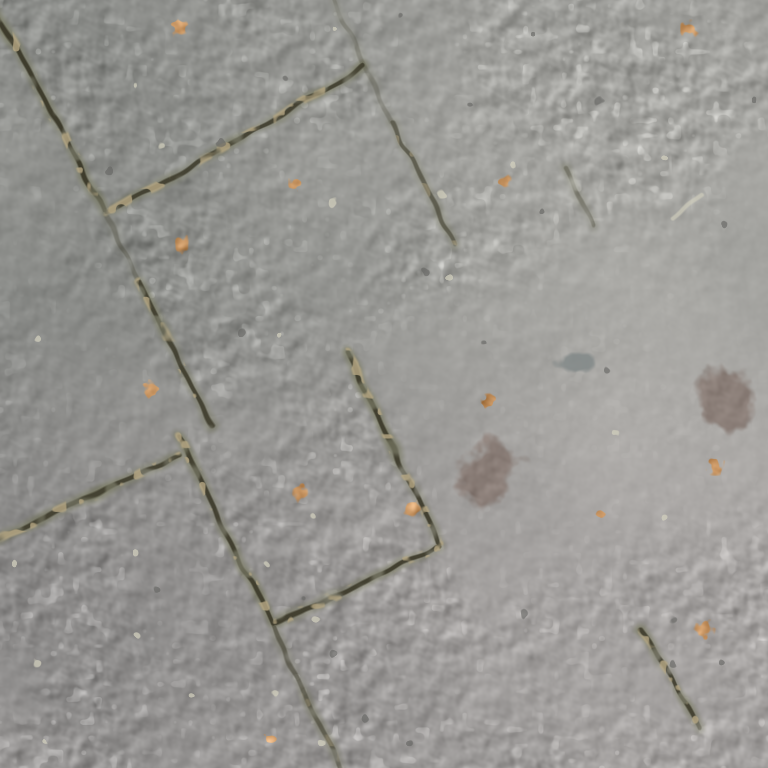
This texture is drawn by a three.js fragment shader. Its source:

```glsl
// Worn grey paving slabs with mossy, broken joints, seen from above.
// Joints are segments in a frame turned to the paving; value noise gives the
// stone relief, chips and stains, and hashed cells scatter leaves and grit.
varying vec2 vUv;

const vec2 PAVING_AXIS = vec2(0.898, 0.440);
const vec3 STONE_SHADE = vec3(0.555, 0.560, 0.547);
const vec3 STONE_LIGHT = vec3(0.662, 0.660, 0.644);
const vec3 MOSS = vec3(0.47, 0.475, 0.37);
const vec3 CRACK = vec3(0.23, 0.22, 0.16);
const vec3 CRUMB = vec3(0.72, 0.66, 0.52);
const vec3 LEAF = vec3(0.80, 0.57, 0.34);
const vec3 GRIT = vec3(0.82, 0.81, 0.74);
const vec3 PIT = vec3(0.40, 0.40, 0.39);
const vec3 RUST_STAIN = vec3(0.50, 0.435, 0.405);
const vec3 DAMP_STAIN = vec3(0.49, 0.52, 0.52);
const float CRACK_WIDTH = 0.0028;
const float MOSS_WIDTH = 0.013;
const float GRAIN_SCALE = 48.0;
const float RELIEF = 0.27;

float hash(vec2 p) {
  vec3 q = fract(vec3(p.xyx) * 0.1031);
  q += dot(q, q.yzx + 33.33);
  return fract((q.x + q.y) * q.z);
}

float noise(vec2 p) {
  vec2 i = floor(p), f = fract(p);
  f = f * f * (3.0 - 2.0 * f);
  return mix(mix(hash(i), hash(i + vec2(1.0, 0.0)), f.x),
             mix(hash(i + vec2(0.0, 1.0)), hash(i + 1.0), f.x), f.y);
}

float fbm(vec2 p) {
  float sum = 0.0, gain = 0.55;
  for (int i = 0; i < 3; i++) {
    sum += gain * noise(p);
    p = mat2(1.6, 1.2, -1.2, 1.6) * p + 17.3;
    gain *= 0.5;
  }
  return sum;
}

float segment(vec2 p, vec2 a, vec2 b) {
  vec2 d = b - a;
  return length(p - a - d * clamp(dot(p - a, d) / dot(d, d), 0.0, 1.0));
}

// Keeps the strongest crack (x) and moss halo (y) met so far.
void joint(inout vec2 marks, vec2 q, vec2 a, vec2 b, float strength) {
  float d = segment(q, a, b);
  float crack = 1.0 - smoothstep(CRACK_WIDTH * 0.5, CRACK_WIDTH * 1.6, d);
  float halo = 1.0 - smoothstep(0.0, MOSS_WIDTH, d);
  marks = max(marks, strength * vec2(crack, halo));
}

// One ragged spot in a random share of the grid cells.
float scatter(vec2 p, float cells, float share, float radius, float seed) {
  vec2 id = floor(p * cells) + seed;
  vec2 centre = 0.2 + 0.6 * vec2(hash(id + 3.7), hash(id + 9.1));
  float r = radius * (0.6 + 0.6 * hash(id + 5.3));
  float d = length(fract(p * cells) - centre) / cells;
  d += (noise(p * 160.0 + seed) - 0.5) * radius * 1.1;
  return step(hash(id), share) * (1.0 - smoothstep(r * 0.65, r * 1.15, d));
}

float stain(vec2 p, vec2 centre, vec2 radii) {
  float d = length((p - centre) / radii);
  d += 1.1 * (fbm(p * 42.0) - 0.48);
  return 1.0 - smoothstep(0.75, 1.15, d);
}

void main() {
  vec2 p = vUv;
  vec2 wobble = vec2(noise(p * 38.0), noise(p * 38.0 + 50.0)) - 0.5;
  vec2 w = p + 0.006 * wobble;
  vec2 q = vec2(dot(w, PAVING_AXIS), dot(w, vec2(-PAVING_AXIS.y, PAVING_AXIS.x)));

  // Broad light, slab tone and patchy weathering
  float glow = exp(-8.0 * dot(p - vec2(0.88, 0.42), p - vec2(0.88, 0.42)));
  float light = 0.04 + 0.72 * smoothstep(0.0, 1.0, p.x) + 0.30 * glow;
  light += 0.55 * (fbm(p * 5.0 + 8.0) - 0.48);
  vec3 color = mix(STONE_SHADE, STONE_LIGHT, light);
  color += vec3(0.008, -0.003, 0.006) * (1.0 - smoothstep(0.2, 0.7, p.y));

  // Relief and chips, weaker on the trodden slabs
  float trodden = smoothstep(0.61, 0.68, q.x) * smoothstep(-0.17, -0.06, q.y)
                * (1.0 - smoothstep(0.22, 0.34, q.y));
  trodden = max(trodden, 0.6 * smoothstep(0.26, 0.30, q.y) * (1.0 - smoothstep(0.41, 0.45, q.x)));
  float rough = (1.0 - 0.75 * trodden) * (0.45 + 1.1 * noise(p * 9.0 + 4.0));
  vec2 g = p * GRAIN_SCALE;
  float slope = fbm(g) - fbm(g + vec2(0.25, -0.3));
  float chips = smoothstep(0.64, 0.85, noise(g * 2.1 + 30.0)) * smoothstep(0.35, 0.7, noise(g * 0.8));
  color += rough * (RELIEF * slope + 0.075 * chips - 0.008);
  color += 0.035 * (fbm(g * 1.7 + 70.0) - 0.48);

  // Stains and a pale scratch
  float rust = max(stain(p, vec2(0.638, 0.385), vec2(0.036, 0.042)),
                   stain(p, vec2(0.940, 0.482), vec2(0.038, 0.040)));
  color = mix(color, RUST_STAIN + 0.2 * slope, 0.72 * rust);
  color = mix(color, DAMP_STAIN, 0.75 * stain(p, vec2(0.752, 0.527), vec2(0.026, 0.014)));
  float scratch = 1.0 - smoothstep(0.001, 0.004, segment(w, vec2(0.875, 0.714), vec2(0.914, 0.745)));
  color = mix(color, GRIT, 0.65 * scratch);

  // Joints: columns first, then rows
  vec2 marks = vec2(0.0);
  joint(marks, q, vec2(0.429, 0.89), vec2(0.441, 0.59), 1.0);
  joint(marks, q, vec2(0.440, 0.59), vec2(0.442, 0.49), 0.3);
  joint(marks, q, vec2(0.442, 0.49), vec2(0.444, 0.277), 0.9);
  joint(marks, q, vec2(0.400, 0.285), vec2(0.400, 0.012), 0.95);
  joint(marks, q, vec2(0.400, 0.012), vec2(0.399, -0.20), 0.55);
  joint(marks, q, vec2(0.644, 0.285), vec2(0.642, 0.005), 0.95);
  joint(marks, q, vec2(0.831, 0.72), vec2(0.828, 0.53), 0.25);
  joint(marks, q, vec2(0.829, 0.53), vec2(0.832, 0.352), 0.6);
  joint(marks, q, vec2(0.829, -0.205), vec2(0.842, -0.356), 0.9);
  joint(marks, q, vec2(1.005, 0.377), vec2(1.003, 0.294), 0.35);
  joint(marks, q, vec2(0.442, 0.587), vec2(0.828, 0.611), 0.9);
  joint(marks, q, vec2(0.120, 0.270), vec2(0.389, 0.262), 0.9);
  joint(marks, q, vec2(0.400, 0.012), vec2(0.643, 0.007), 0.95);
  float gaps = smoothstep(0.22, 0.5, noise(p * 55.0 + 12.0));
  color = mix(color, MOSS, marks.y * (0.35 + 0.6 * noise(p * 24.0)));
  color = mix(color, CRACK, marks.x * (0.35 + 0.6 * gaps));
  float crumbs = smoothstep(0.62, 0.8, noise(p * 95.0 + 21.0));
  color = mix(color, CRUMB, crumbs * smoothstep(0.35, 0.8, marks.y) * 0.8);

  // Loose leaves, grit and pits
  color = mix(color, LEAF + 0.5 * slope, 0.85 * scatter(p, 7.0, 0.2, 0.0095, 11.0));
  color = mix(color, GRIT, 0.75 * scatter(p, 13.0, 0.16, 0.0050, 47.0));
  color = mix(color, PIT, 0.65 * scatter(p, 12.0, 0.16, 0.0048, 83.0));
  gl_FragColor = vec4(clamp(color, 0.0, 1.0), 1.0);
}
```
